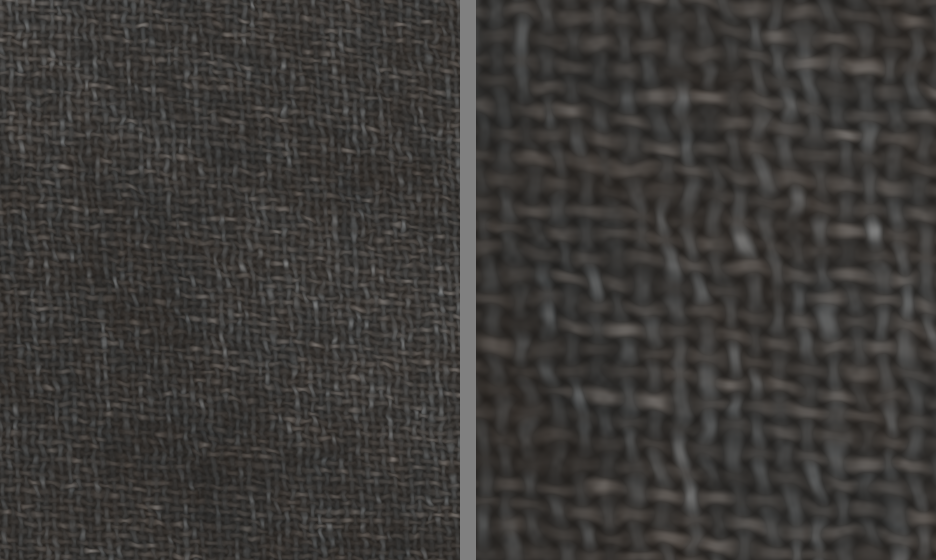
Left: the whole. Right: its middle third, enlarged.
Reproduce this texture procedurally as a Shadertoy shader.

```glsl
float hash(vec2 p) {
    vec3 h = fract(p.xyx * vec3(0.1031, 0.1030, 0.0973));
    h += dot(h, h.yzx + 33.33);
    return fract((h.x + h.y) * h.z);
}

float noise(vec2 p) {
    vec2 cell = floor(p), f = fract(p);
    f = f * f * (3.0 - 2.0 * f);
    return mix(mix(hash(cell), hash(cell + vec2(1, 0)), f.x),
               mix(hash(cell + vec2(0, 1)), hash(cell + vec2(1, 1)), f.x), f.y);
}

// Rounded cross section of a thread, 1 on its centre line
float ridge(float x, float width) {
    return smoothstep(0.56, 0.06, abs(fract(x) - 0.5) / width);
}

// Uneven yarn brightness: long slubs plus short bright flecks
float yarn(float thread, float along, float seed) {
    float lane = thread * 7.0 + seed;
    float slub = noise(vec2(lane, along * 0.28));
    float fleck = noise(vec2(lane + 311.0, along * 0.85));
    return 0.3 + 0.5 * slub + 0.3 * fleck + 0.95 * pow(fleck, 4.0) * slub
         + 0.2 * (hash(vec2(thread, seed)) - 0.5);
}

void mainImage(out vec4 fragColor, in vec2 fragCoord) {
    vec2 p = fragCoord / iResolution.y;

    // Slightly skewed, sagging cloth
    vec2 cloth = p;
    cloth.x += 0.06 * p.y + 0.012 * noise(p * 3.0 + 5.0);
    cloth.y += 0.05 * p.x + 0.07 * p.x * p.x * p.y + 0.014 * noise(p * 3.5 + 19.0);
    vec2 q = cloth * vec2(66.0, 70.0) + 10.0;

    // Wobble of the single threads
    q += 0.5 * vec2(noise(q * 0.6 + 40.0), noise(q * 0.6 + 90.0));
    q += 0.2 * vec2(noise(q * 1.5 + 140.0), noise(q * 1.5 + 190.0));

    // Plain weave: warp and weft take turns on top
    vec2 wave = cos(3.14159 * (q - 0.5));
    float over = 0.5 + 0.5 * wave.x * wave.y;
    vec2 id = floor(q);
    float warp = ridge(q.x, 0.88) * mix(0.48, 1.0, over) * yarn(id.x, q.y, 17.0);
    float weft = ridge(q.y, 0.9) * mix(1.0, 0.42, over) * yarn(id.y, q.x, 530.0);
    float light = max(warp, weft) + 0.18 * min(warp, weft);

    // Broad folds and worn patches
    float folds = noise(vec2(p.x * 2.2 + p.y, p.y * 6.0 + p.x * 1.5) + 7.0);
    float patches = noise(p * 13.0 + 60.0);
    light *= 0.72 + 0.3 * folds + 0.26 * patches;

    // Soft fibre grain
    float grain = noise(p * 240.0) - 0.5;
    float value = 0.146 + 0.165 * light + 0.03 * grain + 0.016 * (folds - 0.5);

    // Warm dark ground, cool warp and tan weft highlights
    vec3 color = value + vec3(0.009, 0.0, -0.009);
    float tint = clamp((warp - weft) * 1.2, -1.0, 1.0);
    color += vec3(-0.009, 0.001, 0.008) * tint;
    color += vec3(0.012, 0.0, -0.008) * (noise(q * 0.5 + 250.0) - 0.5);

    fragColor = vec4(color, 1.0);
}
```
